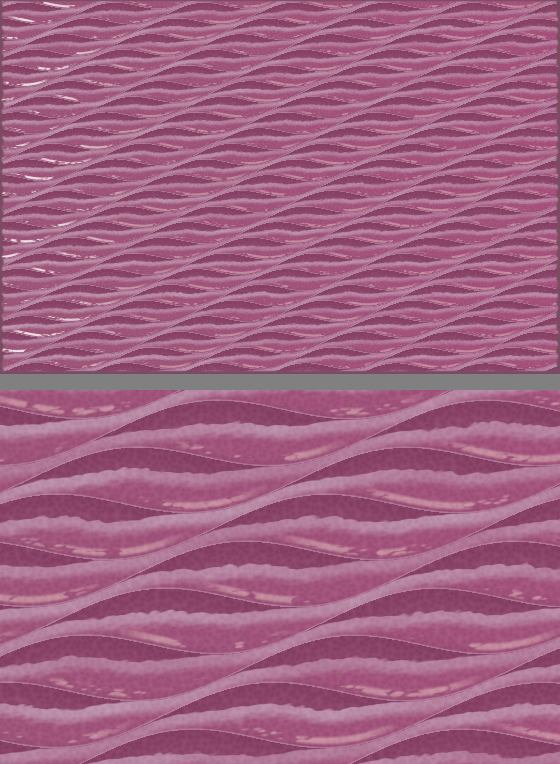
Top: the whole. Bottom: its middle third, enlarged.
Reproduce this pattern procedurally as a Shadertoy shader.

```glsl
const float ROWS = 31.0;
const float WAVES = 4.8;
const float RISE = 6.2;        // rows climbed from left to right
const float SWING = 0.54;      // crease amplitude in rows
const float ROW_SHIFT = 0.23;  // phase step between rows, in waves
const float TAU = 6.2831853;

const vec3 FRAME = vec3(0.48, 0.30, 0.38);
const vec3 SHADOW = vec3(0.53, 0.26, 0.40);
const vec3 BODY = vec3(0.62, 0.34, 0.48);
const vec3 SHEEN = vec3(0.74, 0.57, 0.67);
const vec3 PEACH = vec3(0.83, 0.65, 0.68);
const vec3 GLINT = vec3(0.93, 0.88, 0.91);

vec2 hash2(vec2 p) {
    vec3 q = fract(p.xyx * vec3(0.1031, 0.1030, 0.0973));
    q += dot(q, q.yzx + 33.33);
    return fract((q.xx + q.yz) * q.zy);
}

// Distance to the nearest scattered cell point
float cellular(vec2 p) {
    vec2 cell = floor(p);
    float nearest = 2.0;
    for (int y = -1; y <= 1; y++) {
        for (int x = -1; x <= 1; x++) {
            vec2 c = cell + vec2(x, y);
            vec2 d = c + hash2(c + 200.0) - p;
            nearest = min(nearest, dot(d, d));
        }
    }
    return sqrt(nearest);
}

float layeredSines(float x, float seed) {
    float sum = 0.0, gain = 0.5;
    for (int i = 0; i < 4; i++) {
        sum += gain * sin(x + seed * (2.3 + float(i)));
        x *= 2.17;
        gain *= 0.6;
    }
    return sum;
}

float wave(float x, float row) {
    return sin(TAU * (x * WAVES - row * ROW_SHIFT));
}

float crease(float x, float row) {
    return row + SWING * wave(x, row);
}

// Highest row whose crease lies below the given height
float findRow(float x, float height) {
    float row = floor(height) - 1.0;
    for (int i = 0; i < 3; i++) {
        row += step(crease(x, row + 1.0), height);
    }
    return row;
}

float softBand(float x, float start, float end, float fade) {
    return smoothstep(start - fade, start + fade, x)
         * (1.0 - smoothstep(end - fade, end + fade, x));
}

// One strand: shadow below its upper crease, sheen, body, glints at its foot
vec3 strand(float x, float height, float row, float pixel) {
    float top = crease(x, row + 1.0);
    float depth = top - height;
    float foot = height - crease(x, row);
    float lens = 0.5 + 0.5 * wave(x - 0.014, row + 1.0);

    // Ragged boundary between shadow and sheen
    float flecks = cellular(vec2(x * 120.0, height * 7.0)) - 0.5;
    float ragged = 0.06 * layeredSines(x * 50.0, row) + 0.13 * flecks;
    float shade = 0.62 * smoothstep(0.1, 1.0, lens) + ragged * lens;
    float lit = smoothstep(shade - pixel, shade + pixel, depth);

    // Body is warmer toward the right and dims at its foot
    vec3 body = BODY + vec3(0.03, -0.02, 0.01) * x;
    body = mix(body, SHADOW, 0.3 * (1.0 - smoothstep(0.0, 0.3, foot)) * lens);
    float sheen = 1.0 - smoothstep(shade + 0.16, shade + 0.5, depth);
    sheen *= 0.85 + 0.25 * layeredSines(x * 14.0, row + 3.0);
    vec3 color = mix(body, SHEEN, sheen * (1.0 - 0.15 * x));
    vec3 dark = mix(SHADOW, BODY, 0.3 * smoothstep(0.1, 0.6, depth));
    color = mix(dark, color, lit);

    // Broken reflections, brightest near the left side
    float streak = softBand(foot, 0.12, 0.30, 0.06);
    float patchy = layeredSines(x * 38.0, row * 1.7) - 1.1 * flecks;
    float broken = smoothstep(-0.15, 0.25, patchy);
    float place = smoothstep(0.4, 0.85, 0.5 + 0.5 * wave(x - 0.036, row + 1.0));
    float shine = streak * broken * place * lit;
    color = mix(color, PEACH, 0.7 * shine);
    float leftSide = 1.0 - smoothstep(0.05, 0.28, x);
    color = mix(color, GLINT, shine * leftSide * smoothstep(0.1, 0.5, patchy));

    // Thin pale lip just above the crease
    float lip = 1.0 - smoothstep(0.02, 0.03 + pixel, foot);
    return mix(color, SHEEN, 0.6 * lip);
}

float panelMask(vec2 uv, float height, float pixel) {
    float scallop = 0.0015 * sin(TAU * height);
    vec2 low = uv - vec2(0.005 + scallop, 0.008);
    vec2 high = vec2(0.995 + scallop, 0.997) - uv;
    vec2 inset = min(low, high);
    return smoothstep(-pixel, pixel, min(inset.x, inset.y));
}

void mainImage(out vec4 fragColor, in vec2 fragCoord) {
    vec2 uv = fragCoord / iResolution.xy;
    float height = uv.y * ROWS - RISE * uv.x;
    float row = findRow(uv.x, height);

    vec3 color = strand(uv.x, height, row, ROWS / iResolution.y);
    float grain = cellular(uv * vec2(300.0, 200.0)) - 0.5;
    color += 0.06 * grain;
    color = mix(FRAME, color, panelMask(uv, height, 1.0 / iResolution.y));
    fragColor = vec4(color, 1.0);
}
```
